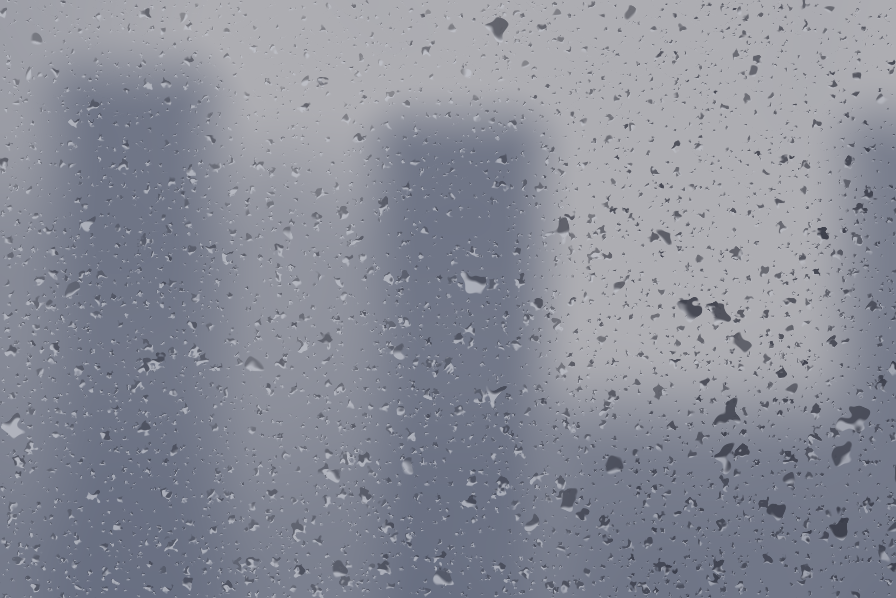
A WebGL 2 fragment shader for this texture:

```glsl
#version 300 es
precision highp float;
// Rain drops on a window in front of blurred towers in blue-grey haze.
// The backdrop is made of soft rounded boxes; the drops are jittered grids of
// noise-warped teardrops, each dark above and bright below like a small lens.

uniform vec2 u_resolution;
out vec4 fragColor;

vec3 hash3(vec2 c) {
    vec3 q = fract(c.xyx * vec3(0.1031, 0.1030, 0.0973));
    q += dot(q, q.yxz + 33.33);
    return fract((q.xxy + q.yzz) * q.zyx);
}

float corner(vec2 cell, vec2 f, vec2 o) {
    return dot(hash3(cell + o).xy * 2.0 - 1.0, f - o);
}

float gradientNoise(vec2 p) {
    vec2 i = floor(p), f = fract(p);
    vec2 u = f * f * f * (f * (f * 6.0 - 15.0) + 10.0);
    float low = mix(corner(i, f, vec2(0, 0)), corner(i, f, vec2(1, 0)), u.x);
    float high = mix(corner(i, f, vec2(0, 1)), corner(i, f, vec2(1, 1)), u.x);
    return mix(low, high, u.y);
}

// Soft mask of a rounded box that reaches below the lower edge
float tower(vec2 p, float centre, float halfWidth, float top, float blur) {
    vec2 q = abs(p - vec2(centre, top - 1.0)) - vec2(halfWidth, 1.0) + 0.06;
    float d = length(max(q, 0.0)) + min(max(q.x, q.y), 0.0) - 0.06;
    return 1.0 - smoothstep(-blur, blur, d);
}

vec3 backdrop(vec2 p) {
    float haze = 1.0 - 0.35 * (1.0 - smoothstep(0.0, 0.45, p.x)) * (1.0 - 0.4 * p.y);
    haze = mix(haze, 0.50, tower(p, 0.15, 0.34, 0.66, 0.15));
    haze = mix(haze, 0.62, tower(p, 0.57, 0.16, 0.70, 0.16));
    haze = mix(haze, 0.42, tower(p, 1.30, 0.40, 0.31, 0.10));
    haze = mix(haze, 0.34, tower(p, 1.56, 0.14, 0.80, 0.08));
    haze = mix(haze, 0.23, tower(p, 0.225, 0.13, 0.88, 0.08));
    haze = mix(haze, 0.24, tower(p, 0.77, 0.135, 0.80, 0.07));
    haze *= mix(0.55, 1.0, smoothstep(-0.05, 0.5, p.y));
    haze += 0.08 * gradientNoise(p * 4.0);
    return mix(vec3(0.37, 0.40, 0.48), vec3(0.68, 0.68, 0.70), clamp(haze, 0.0, 1.0));
}

// One grid of drops laid over the colour; size is in cells
vec3 drops(vec3 colour, vec3 back, vec2 p, float cells, float chance, float size, float seed) {
    vec2 g = p * cells + seed;
    vec2 warp = vec2(gradientNoise(g * 3.5), gradientNoise(g * 3.5 + 57.0));
    float rightSide = smoothstep(0.75, 1.15, p.x);
    for (int y = -1; y <= 1; y++)
    for (int x = -1; x <= 1; x++) {
        vec2 cell = floor(g) + vec2(x, y);
        vec3 place = hash3(cell + seed);
        vec3 look = hash3(cell + seed + 211.0);
        if (place.z > chance) continue;

        // Teardrop, tilted and stretched
        float radius = size * mix(0.55, 1.2, look.x * look.x);
        radius *= mix(1.0, 0.68, smoothstep(0.5, 1.0, p.y));
        vec2 q = (g - cell - 0.15 - 0.7 * place.xy + warp * radius * 1.7) / radius;
        float tilt = (look.y - 0.4) * 1.5;
        q = mat2(cos(tilt), sin(tilt), -sin(tilt), cos(tilt)) * q;
        vec2 shape = vec2(q.x * mix(0.95, 1.7, look.z) * (1.0 + 0.4 * q.y), q.y);
        float soft = 1.2 * cells / (u_resolution.y * radius);
        float cover = 1.0 - smoothstep(-soft, soft, length(shape) - 1.0);

        // Inverted view: dark ground above, bright sky below
        float lit = -q.y + 0.5 * q.x + 1.6 * warp.x - 0.15 - 0.4 * rightSide;
        lit = smoothstep(-0.35, 0.4, lit + 0.5 * (look.z - 0.5));
        float depth = mix(0.10, 0.45, rightSide) + 0.5 * look.y * look.x;
        vec3 shade = mix(back * 0.85, vec3(0.19, 0.20, 0.25), depth);
        vec3 shine = mix(back, vec3(0.76, 0.77, 0.80), mix(0.8, 0.6, rightSide));
        colour = mix(colour, mix(shade, shine, lit), cover * 0.92);
    }
    return colour;
}

void main() {
    vec2 p = gl_FragCoord.xy / u_resolution.y;
    vec3 back = backdrop(p);
    vec3 colour = back;

    // From fine spray to heavy drops, which gather on the right
    float heavy = mix(0.14, 0.38, smoothstep(0.4, 1.0, p.x));
    colour = drops(colour, back, p, 90.0, 0.28, 0.19, 3.0);
    colour = drops(colour, back, p, 50.0, 0.45, 0.23, 17.0);
    colour = drops(colour, back, p, 27.0, 0.55, 0.25, 41.0);
    colour = drops(colour, back, p, 11.0, heavy, 0.19, 73.0);
    fragColor = vec4(colour, 1.0);
}
```
